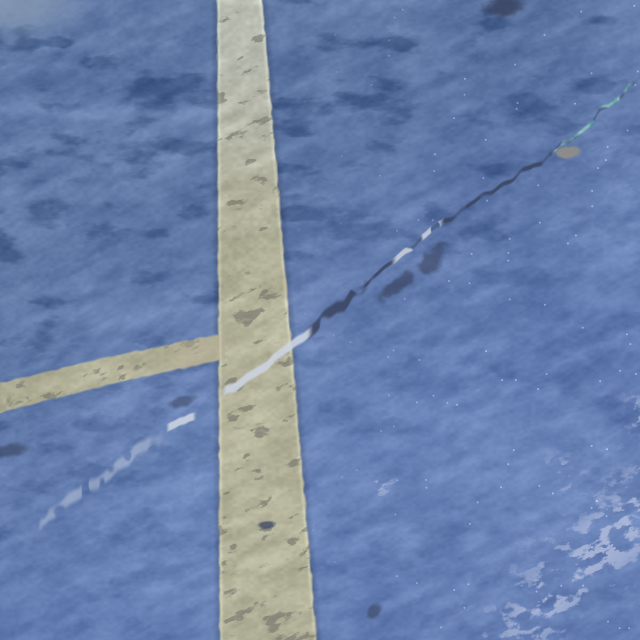
Write a WebGL 2 fragment shader that draws this texture.

```glsl
#version 300 es
precision highp float;
// Weathered blue court paint with cream lines, a diagonal crack and pale scuffs.
uniform vec2 u_resolution;
out vec4 fragColor;

float hash(vec2 p) {
  return fract(sin(dot(p, vec2(127.1, 311.7))) * 43758.545);
}

float noise(vec2 p) {
  vec2 i = floor(p), f = fract(p);
  f = f * f * (3.0 - 2.0 * f);
  return mix(mix(hash(i), hash(i + vec2(1, 0)), f.x),
             mix(hash(i + vec2(0, 1)), hash(i + vec2(1, 1)), f.x), f.y);
}

float fbm(vec2 p) {
  float sum = 0.0, amp = 0.5;
  for (int i = 0; i < 5; i++) {
    sum += amp * noise(p);
    p = mat2(1.6, 1.2, -1.2, 1.6) * p + 7.3;
    amp *= 0.5;
  }
  return sum;
}

// Soft window that is 1 between a and b
float span(float x, float a, float b, float soft) {
  return smoothstep(a - soft, a + soft, x) * (1.0 - smoothstep(b - soft, b + soft, x));
}

// Ragged tilted ellipse
float blotch(vec2 p, vec2 center, vec2 radius, float angle) {
  vec2 d = p - center;
  float c = cos(angle), s = sin(angle);
  d = vec2(c * d.x + s * d.y, c * d.y - s * d.x) / radius;
  return 1.0 - smoothstep(0.5, 1.2, length(d) + 1.1 * (fbm(p * 55.0) - 0.5));
}

float crackHeight(float x) {
  return 0.145 + 0.69 * x + 0.028 * smoothstep(0.42, 0.68, x)
       - 0.008 * smoothstep(0.68, 0.85, x) + 0.019 * smoothstep(0.86, 1.0, x);
}

void main() {
  vec2 uv = gl_FragCoord.xy / u_resolution;
  vec2 slanted = vec2(uv.x + 0.5 * uv.y, uv.y - 0.45 * uv.x);
  float cloud = fbm(uv * vec2(5.0, 8.0)) - 0.48;
  float brushed = fbm(slanted * vec2(22.0, 55.0)) - 0.48;
  float grain = noise(uv * vec2(150.0, 190.0)) - 0.5;

  // Blue paint, darker and more worn at the upper left
  float upperLeft = smoothstep(0.1, 0.75, uv.y - 0.55 * uv.x + 0.15);
  vec3 color = mix(vec3(0.41, 0.51, 0.715), vec3(0.375, 0.47, 0.645), upperLeft);
  color += vec3(0.13, 0.13, 0.12) * cloud + vec3(0.16, 0.16, 0.15) * brushed + 0.03 * grain;
  float wear = smoothstep(0.54, 0.72, fbm(uv * vec2(13.0, 30.0) + 3.0));
  color -= 0.10 * wear * mix(0.35, 1.0, upperLeft);
  float haze = exp(-pow((uv.y - 0.83 + 0.02 * uv.x) / 0.014, 2.0)) * (1.0 - smoothstep(0.3, 0.75, uv.x));
  color += 0.07 * haze * (0.5 + noise(uv * vec2(9.0, 60.0)));
  float corner = 1.0 - smoothstep(0.02, 0.1, length((uv - vec2(0.02, 1.0)) * vec2(0.7, 1.3)));
  color = mix(color, vec3(0.56, 0.63, 0.71), 0.65 * corner);

  // Pale scuffs gathered in the lower right
  float flecks = fbm(slanted * vec2(42.0, 75.0) + 11.0);
  float band = exp(-pow((uv.y - 0.9 * uv.x + 0.7) / 0.085, 2.0)) * smoothstep(0.65, 0.88, uv.x);
  float islands = 0.0;
  islands += exp(-dot(uv - vec2(0.595, 0.243), uv - vec2(0.595, 0.243)) / 0.0004);
  islands += exp(-dot(uv - vec2(0.875, 0.258), uv - vec2(0.875, 0.258)) / 0.0007);
  islands += exp(-dot(uv - vec2(1.0, 0.355), uv - vec2(1.0, 0.355)) / 0.0008);
  float scuff = smoothstep(0.6, 0.75, flecks + 0.16 * band + 0.15 * islands - 0.04);
  color = mix(color, vec3(0.70, 0.74, 0.86), scuff * min(1.0, 0.8 * band + 0.7 * islands + 0.06));
  vec2 cell = floor(uv * 85.0);
  vec2 dotPos = vec2(hash(cell + 2.0), hash(cell + 5.0)) * 0.6 + 0.2;
  float speck = 1.0 - smoothstep(0.06, 0.2, length(fract(uv * 85.0) - dotPos));
  color += 0.2 * speck * step(0.965, hash(cell)) * smoothstep(0.35, 0.8, uv.x);

  // Cream lines: a tapering upright and a side branch
  float rough = 0.003 * (noise(uv * 90.0) - 0.5);
  float left = mix(0.343, 0.339, uv.y);
  float right = mix(0.495, 0.410, uv.y);
  float upright = span(uv.x + rough, left, right, 0.0022);
  float bow = 0.10 * uv.x * (0.341 - uv.x);
  float branch = span(uv.y + rough, 0.355 + 0.237 * uv.x + bow, 0.401 + 0.223 * uv.x + bow, 0.0025)
               * (1.0 - step(left + 0.01, uv.x));
  float line = max(upright, branch);
  vec3 cream = mix(vec3(0.69, 0.685, 0.59), vec3(0.73, 0.745, 0.70), smoothstep(0.55, 0.95, uv.y));
  cream += 0.17 * brushed + 0.10 * cloud + 0.05 * grain;
  float chips = smoothstep(0.61, 0.72, fbm(slanted * vec2(30.0, 70.0) + 20.0));
  cream = mix(cream, vec3(0.46, 0.46, 0.43), 0.65 * chips);
  cream = mix(cream, vec3(0.70, 0.67, 0.58), 0.6 * branch * smoothstep(0.2, 0.34, uv.x));
  float shade = span(uv.x, left - 0.006, right + 0.006, 0.005);
  color = mix(color * (1.0 - 0.13 * shade), cream, line);
  float rim = exp(-pow((uv.x - right + 0.003) / 0.0025, 2.0)) + exp(-pow((uv.x - left - 0.003) / 0.0025, 2.0));
  color += 0.07 * rim * upright;

  // Dark stains and chips
  float stain = blotch(uv, vec2(0.788, 0.992), vec2(0.034, 0.017), 0.2);
  stain = max(stain, 0.75 * blotch(uv, vec2(0.672, 0.594), vec2(0.032, 0.017), 0.9));
  stain = max(stain, 0.8 * blotch(uv, vec2(0.617, 0.552), vec2(0.036, 0.012), 0.6));
  stain = max(stain, 0.7 * blotch(uv, vec2(0.013, 0.295), vec2(0.035, 0.011), 0.15));
  stain = max(stain, 0.6 * blotch(uv, vec2(0.286, 0.374), vec2(0.024, 0.009), 0.3));
  stain = max(stain, 0.9 * blotch(uv, vec2(0.417, 0.180), vec2(0.015, 0.006), 0.1));
  stain = max(stain, 0.7 * blotch(uv, vec2(0.586, 0.045), vec2(0.016, 0.010), 0.7));
  color = mix(color, vec3(0.23, 0.27, 0.38), 0.85 * stain);
  color = mix(color, vec3(0.60, 0.58, 0.52), 0.8 * blotch(uv, vec2(0.888, 0.762), vec2(0.018, 0.010), 0.2));

  // Crack, changing from chipped white to dark to teal along its length
  float wobble = 0.012 * (noise(vec2(uv.x * 65.0, 4.0)) - 0.5);
  float gap = abs(uv.y - crackHeight(uv.x) - wobble) * 0.82;
  float broken = smoothstep(0.3, 0.55, noise(uv * vec2(75.0, 45.0)));
  float dark = span(uv.x, 0.48, 0.57, 0.01) * broken * (1.0 - smoothstep(0.004, 0.011, gap));
  dark = max(dark, span(uv.x, 0.56, 0.99, 0.01) * (1.0 - smoothstep(0.001, 0.0045, gap)) * (0.5 + 0.5 * broken));
  color = mix(color, vec3(0.23, 0.26, 0.37), 0.85 * dark);
  float pale = span(uv.x, 0.35, 0.485, 0.006) * (1.0 - smoothstep(0.003, 0.0085, gap));
  pale = max(pale, span(uv.x, 0.262, 0.304, 0.004) * (1.0 - smoothstep(0.003, 0.007, gap)));
  pale = max(pale, 0.5 * broken * span(uv.x, 0.06, 0.25, 0.015) * (1.0 - smoothstep(0.003, 0.012, gap)));
  pale = max(pale, broken * span(uv.x, 0.615, 0.69, 0.006) * (1.0 - smoothstep(0.002, 0.006, gap)));
  color = mix(color, vec3(0.80, 0.83, 0.88), 0.9 * pale);
  float teal = span(uv.x, 0.865, 0.985, 0.008) * broken * (1.0 - smoothstep(0.001, 0.005, gap));
  color = mix(color, mix(vec3(0.30, 0.64, 0.66), vec3(0.75, 0.87, 0.88), noise(uv * 160.0)), 0.85 * teal);
  fragColor = vec4(clamp(color, 0.0, 1.0), 1.0);
}
```
